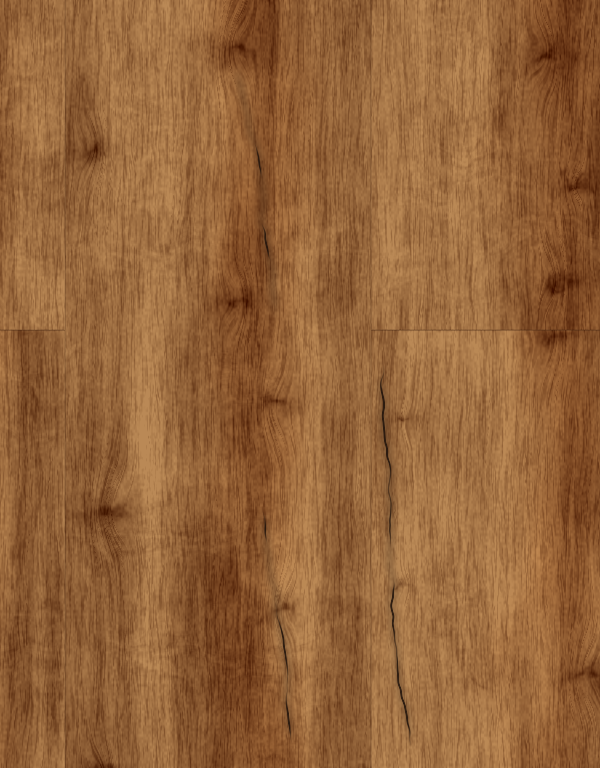
Write a Shadertoy shader that draws this texture.

```glsl
// Warm oak floor boards with upright grain, knots, dark heartwood and thin cracks.

float hash(vec2 p) {
    vec3 h = fract(p.xyx * vec3(.1031, .1030, .0973));
    h += dot(h, h.yzx + 33.33);
    return fract((h.x + h.y) * h.z);
}

float noise(vec2 p) {
    vec2 cell = floor(p), f = fract(p);
    f = f * f * (3. - 2. * f);
    return mix(mix(hash(cell), hash(cell + vec2(1, 0)), f.x),
               mix(hash(cell + vec2(0, 1)), hash(cell + vec2(1, 1)), f.x), f.y);
}

float fbm(vec2 p) {
    float sum = 0., gain = .5;
    for (int i = 0; i < 4; i++) {
        sum += gain * noise(p);
        p = p * 2.03 + 17.3;
        gain *= .5;
    }
    return sum / .9375;
}

// Knots of one board: x = bend of the grain, y = brown halo, z = dark core
vec3 knots(vec2 q, float seed) {
    vec3 result = vec3(0);
    float row = floor(q.y / .15);
    for (float j = -2.; j <= 2.; j++) {
        vec2 id = vec2(row + j, seed);
        float size = mix(.35, 1.05, hash(id + 3.1));
        float stray = step(.72, hash(id + 8.4)) * .18;
        vec2 centre = vec2(.25 - stray + .07 * (hash(id) - .5),
                           (id.x + .2 + .6 * hash(id + 5.7)) * .15);
        vec2 d = q - centre;
        float side = hash(id + 1.9) < .5 ? -1. : 1.;
        vec2 bend = d / (vec2(.026, .055) * size);
        result.x += side * .022 * size * exp(-dot(bend, bend));
        d += .04 * (vec2(fbm(q * 45. + 4.), fbm(q * 45. + 31.)) - .5);
        vec2 halo = d / (vec2(.05, .022) * size);
        vec2 core = d / (vec2(.018, .008) * size);
        result.y += exp(-dot(halo, halo));
        result.z += exp(-dot(core, core));
    }
    return result;
}

// Broken hairline split that wanders between two heights, with a brown stain
float crack(vec2 p, float x, float low, float high, float pixel) {
    float along = (p.y - low) / (high - low);
    float path = x - .045 * (along - .5) + .035 * (fbm(vec2(p.y * 11., x * 50.)) - .5);
    float taper = smoothstep(0., .1, along) * smoothstep(1., .9, along);
    float open = taper * smoothstep(.4, .75, noise(vec2(p.y * 19., x * 90.)));
    float dist = abs(p.x - path);
    float line = open * smoothstep(.0007 * open + pixel, 0., dist);
    return line + .2 * taper * exp(-dist * dist / .00005);
}

void mainImage(out vec4 fragColor, in vec2 fragCoord) {
    float pixel = 1. / iResolution.y;
    vec2 p = fragCoord * pixel;

    // Staggered boards, each with its own seed
    float column = (p.x - .085) / .398;
    float plank = floor(column);
    float s = fract(column);
    float rowPos = (p.y - .57) / 1.4 + .5 * (1. - mod(plank, 2.));
    float seed = floor(hash(vec2(plank + 7., floor(rowPos) + 4.)) * 60.);
    vec2 q = vec2(s * .398, p.y + seed);

    // Grain coordinate bends around the knots
    vec3 knot = knots(q, seed);
    float grain = q.x + knot.x + .025 * (fbm(vec2(q.x * 7., q.y * 3.)) - .5)
                + .005 * (fbm(q * vec2(40., 18.)) - .5);

    // Growth lines fade in and out; fibres and pores are short and fine
    float rings = noise(vec2(grain * 150., q.y * 4.));
    float ringLines = smoothstep(.3, 0., abs(noise(vec2(grain * 120. + 40., q.y * 2.5)) - .5));
    ringLines *= smoothstep(.35, .7, fbm(q * vec2(22., 14.) + 9.));
    float fibres = noise(vec2(grain * 330., q.y * 16.));
    float stagger = 9. * noise(vec2(grain * 230., q.y * 3.));
    float pores = smoothstep(.4, .95, noise(vec2(grain * 520., q.y * 55. + stagger)));
    float speckle = noise(vec2(p.x * 480., q.y * 260.)) - .5;

    // Broad tone: crisp strips, cloudy heartwood and cross figure
    float heartDist = (s - .62 + knot.x * 2. + .25 * (fbm(q * vec2(8., 5.)) - .5)) / .17;
    float heart = exp(-heartDist * heartDist) * mix(.3, 1.4, fbm(q * vec2(8., 4.)));
    float strips = smoothstep(.2, .8, noise(vec2(grain * 17. + seed, q.y * .7))) - .5;
    float bands = noise(vec2(grain * 50., q.y * 1.8)) - .5;
    float clouds = fbm(q * vec2(13., 8.)) - .5;
    float figure = fbm(vec2(q.x * 42., q.y * 85. + 12. * fbm(q * 11.))) - .5;
    float figureMask = smoothstep(.35, .7, noise(q * vec2(9., 6.) + 5.));

    float tone = .89 - .56 * heart + .52 * strips + .32 * bands + .65 * clouds;
    tone += .2 * (rings - .5) - .17 * ringLines;
    tone += .26 * (fibres - .5) - .38 * pores + .32 * speckle;
    tone += .5 * figure * figureMask;
    tone -= .4 * knot.y + .5 * knot.z;

    vec3 color = mix(vec3(.43, .25, .12), vec3(.68, .49, .30), clamp(tone, -.8, 1.2));
    color *= mix(vec3(1), vec3(1.03, .97, .9), clamp(heart, 0., 1.));

    // Cracks and thin board seams
    float split = crack(p, .335, .58, .92, pixel) + crack(p, .512, .02, .53, pixel);
    split += crack(p, .36, .03, .34, pixel);
    color = mix(color, vec3(.12, .07, .04), clamp(split, 0., .88));
    float sideGap = min(s, 1. - s) * .398;
    float endGap = min(fract(rowPos), 1. - fract(rowPos)) * 1.4;
    float seam = .22 * smoothstep(.0006 + pixel, 0., sideGap);
    seam = max(seam, .35 * smoothstep(.0006 + pixel, 0., endGap));
    color = mix(color, vec3(.25, .13, .06), seam);

    fragColor = vec4(color, 1);
}
```
